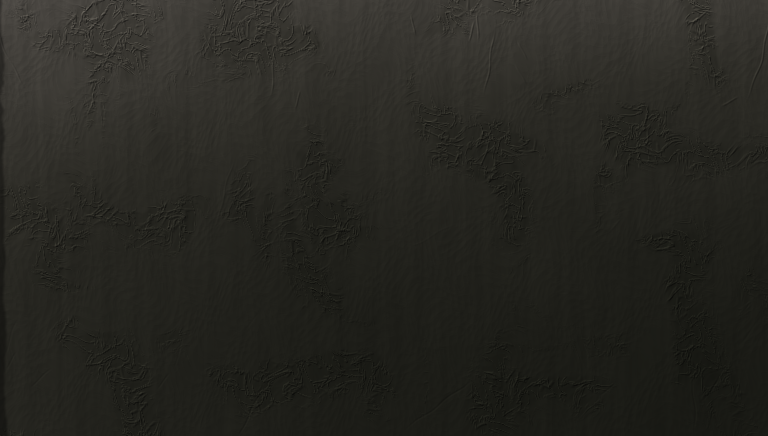
A WebGL 1 fragment shader for this texture:

```glsl
precision highp float;
// Dark trowelled plaster wall: raking light from above, wrinkled patches, fine grain and scratches.

uniform vec2 u_resolution;

const vec3 DARK_COLOR  = vec3(0.12, 0.12, 0.10);
const vec3 MID_COLOR   = vec3(0.18, 0.175, 0.153);
const vec3 LIGHT_COLOR = vec3(0.25, 0.24, 0.22);

const vec2  LIGHT_DIR       = vec2(-0.6, 0.8);
const float RELIEF_STEP     = 0.0032;
const float GRAIN_SCALE     = 75.0;
const float GRAIN_HEIGHT    = 0.20;
const float WRINKLE_SCALE   = 70.0;
const float WRINKLE_HEIGHT  = 0.36;
const float PATCH_SCALE     = 10.0;
const float PATCH_DARKENING = 0.20;
const float STREAK_STRENGTH = 0.07;
const float SCRATCH_WIDTH   = 0.0035;
const float SCRATCH_HEIGHT  = 0.34;
const int   SCRATCH_COUNT   = 44;

vec2 hash2(vec2 p) {
  vec3 q = fract(vec3(p.xyx) * vec3(0.1031, 0.1030, 0.0973));
  q += dot(q, q.yzx + 33.33);
  return fract((q.xx + q.yz) * q.zy);
}

// Layered, rotated sines: soft irregular clouds around zero
float clouds(vec2 p) {
  float sum = 0.0;
  float amp = 0.5;
  for (int i = 0; i < 4; i++) {
    p = mat2(0.8, 0.6, -0.6, 0.8) * p + 1.7;
    p += 0.6 * sin(p.yx * 1.3);
    sum += amp * sin(p.x + sin(p.y * 0.7)) * cos(p.y);
    p *= 1.9;
    amp *= 0.55;
  }
  return sum;
}

// Distances to the nearest and second nearest cell points
vec2 cells(vec2 p) {
  vec2 id = floor(p);
  vec2 nearest = vec2(8.0);
  for (int y = -1; y <= 1; y++) {
    for (int x = -1; x <= 1; x++) {
      vec2 cell = id + vec2(float(x), float(y));
      float d = length(cell + hash2(cell + 50.0) - p);
      nearest = d < nearest.x ? vec2(d, nearest.x) : vec2(nearest.x, min(nearest.y, d));
    }
  }
  return nearest;
}

// Thin, slightly bent scratches, mostly steep and leaning right
float scratches(vec2 p, float aspect) {
  float sum = 0.0;
  for (int i = 0; i < SCRATCH_COUNT; i++) {
    vec2 place = hash2(vec2(float(i), 7.0));
    vec2 shape = hash2(vec2(float(i), 31.0));
    float tilt = (shape.x - 0.3) * 1.7;
    vec2 dir = vec2(sin(tilt), cos(tilt));
    vec2 rel = p - place * vec2(aspect, 1.0);
    float halfLength = 0.025 + 0.11 * shape.y * shape.y;
    float along = dot(rel, dir);
    float across = dot(rel, vec2(dir.y, -dir.x));
    across += (place.x - 0.5) * 2.0 * along * along + 0.002 * sin(along * 70.0);
    float line = 1.0 - smoothstep(0.0, SCRATCH_WIDTH, abs(across));
    float fade = 1.0 - smoothstep(0.4, 1.0, abs(along) / halfLength);
    sum += line * fade * (place.y - 0.35) * 1.6;
  }
  return sum;
}

float patchMask(vec2 p) {
  return smoothstep(0.06, 0.42, clouds(p * PATCH_SCALE + 4.0) + 0.12 * (p.y - 0.5));
}

float height(vec2 p, float aspect, float wrinkled) {
  vec2 warp = 0.012 * sin(p.yx * vec2(31.0, 43.0) + 2.0 * sin(p * 19.0));
  vec2 q = p + warp;
  float grain = cells(q * GRAIN_SCALE * vec2(1.0, 0.6)).x;
  vec2 edge = cells(q * 0.42 * WRINKLE_SCALE);
  float folds = 1.0 - smoothstep(0.0, 0.25, edge.y - edge.x);
  float gaps = smoothstep(-0.1, 0.3, clouds(p * 36.0));
  float creases = 1.0 - smoothstep(0.0, 0.18, abs(clouds(q * WRINKLE_SCALE)));
  float wrinkles = (creases + folds * gaps) * (0.07 + 0.93 * wrinkled);
  return GRAIN_HEIGHT * grain + WRINKLE_HEIGHT * wrinkles
       + SCRATCH_HEIGHT * scratches(p, aspect);
}

void main() {
  float aspect = u_resolution.x / u_resolution.y;
  vec2 p = gl_FragCoord.xy / u_resolution.y;
  float side = p.x / aspect;
  float wrinkled = patchMask(p);

  // Broad light: bright at the top and left, fading downwards
  float tone = -0.07 + 1.1 * pow(p.y, 2.1) + 0.3 * exp(-4.0 * side) - 0.12 * side;
  tone += 0.10 * clouds(p * 5.0 + 9.0) * (0.3 + p.y);
  tone -= PATCH_DARKENING * wrinkled * (0.3 + 0.7 * p.y);
  vec3 color = tone < 0.5 ? mix(DARK_COLOR, MID_COLOR, 2.0 * tone)
                          : mix(MID_COLOR, LIGHT_COLOR, 2.0 * tone - 1.0);

  // Relief seen as slope along the light, plus vertical trowel streaks
  vec2 offset = 0.5 * RELIEF_STEP * LIGHT_DIR;
  float relief = height(p - offset, aspect, wrinkled) - height(p + offset, aspect, wrinkled);
  float streaks = STREAK_STRENGTH * clouds(p * vec2(75.0, 7.0));
  color *= 1.0 + clamp(relief, -0.5, 0.8) + streaks;

  // Ragged dark left border
  float border = 0.008 + 0.012 * clouds(vec2(3.0, p.y * 14.0));
  color *= mix(0.65, 1.0, smoothstep(border - 0.004, border + 0.006, p.x));

  gl_FragColor = vec4(color, 1.0);
}
```
